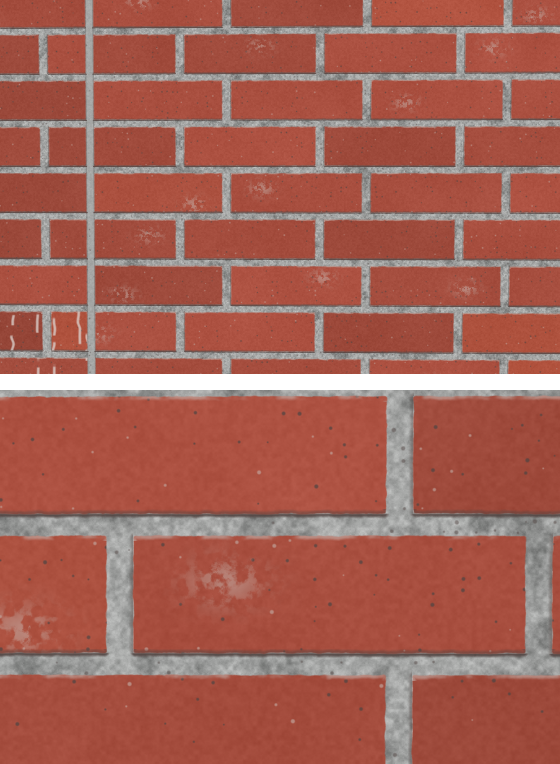
Top: the whole. Bottom: its middle third, enlarged.
This texture is drawn by a Shadertoy shader. Its source:

```glsl
#define BRICK_LENGTH 0.3765
#define COURSE_HEIGHT 0.1232
#define COURSE_TOP 0.084
#define BED_JOINT 0.0195
#define HEAD_JOINT 0.0240
#define SEAM_X 0.2380
#define SEAM_HALF 0.0108
#define ROUGHNESS 0.0022
#define BRICK_COLOR vec3(0.65, 0.305, 0.245)
#define MORTAR_COLOR vec3(0.65, 0.655, 0.65)
#define SHADOW_COLOR vec3(0.32, 0.27, 0.26)
#define LIME_COLOR vec3(0.76, 0.66, 0.63)

float hash(vec2 p) {
    vec3 q = fract(p.xyx * vec3(0.1031, 0.1030, 0.0973));
    q += dot(q, q.yzx + 33.33);
    return fract((q.x + q.y) * q.z);
}

float noise(vec2 p) {
    vec2 i = floor(p), f = fract(p);
    f = f * f * (3.0 - 2.0 * f);
    return mix(mix(hash(i), hash(i + vec2(1, 0)), f.x),
               mix(hash(i + vec2(0, 1)), hash(i + vec2(1, 1)), f.x), f.y);
}

float fbm(vec2 p) {
    float sum = 0.0, amp = 0.5;
    for (int i = 0; i < 4; i++) {
        sum += amp * noise(p);
        p = p * 2.03 + 17.1;
        amp *= 0.5;
    }
    return sum / 0.9375;
}

// One jittered dot in some of the grid cells
float specks(vec2 p, float cells, float density, float radius, float px) {
    vec2 g = p * cells, id = floor(g);
    vec2 center = 0.3 + 0.4 * vec2(hash(id + 5.3), hash(id + 91.7));
    float r = radius * (0.5 + hash(id + 37.0));
    float d = length(fract(g) - center) / cells - r;
    return step(1.0 - density, hash(id)) * (1.0 - smoothstep(-px, px, d));
}

// Signed distance to a brick face, with slightly rounded corners
float boxDistance(vec2 p, vec2 halfSize) {
    vec2 q = abs(p) - halfSize + 0.002;
    return length(max(q, 0.0)) + min(max(q.x, q.y), 0.0) - 0.002;
}

void mainImage(out vec4 fragColor, in vec2 fragCoord) {
    float px = 1.0 / iResolution.y;
    vec2 p = vec2(fragCoord.x, iResolution.y - fragCoord.y) * px;

    // Courses fan out slightly to the right, bricks narrow downwards
    float height = COURSE_HEIGHT + 0.0013 * p.x;
    float v = (p.y - COURSE_TOP + 0.004 * p.x) / height;
    float row = floor(v) + 1.0;
    float width = BRICK_LENGTH - 0.006 * p.y;
    float seamX = SEAM_X + 0.007 * p.y;
    float leftSide = step(p.x, seamX);
    float shift = leftSide * (0.010 + 0.005 * p.y);
    float u = (p.x - 0.606 - shift) / width + mod(row, 2.0) / 3.0;
    vec2 id = vec2(floor(u) + 7.0 - 20.0 * leftSide, row + 3.0);
    vec2 size = vec2(width, height);
    vec2 local = (fract(vec2(u, v)) - 0.5) * size;
    vec2 halfSize = 0.5 * (size - vec2(HEAD_JOINT, BED_JOINT));

    // Rough brick outline, cut by the vertical seam
    float wobble = (fbm(p * 120.0) - 0.5) * ROUGHNESS;
    float seam = abs(p.x - seamX) - SEAM_HALF;
    float d = max(boxDistance(local, halfSize) + wobble, -seam + 0.3 * wobble);
    float face = 1.0 - smoothstep(-px, px, d);

    // Mortar: sandy grain, smoother in the seam
    float sand = fbm(p * 210.0);
    float inSeam = 1.0 - smoothstep(-px, px, seam);
    vec3 mortar = MORTAR_COLOR + (sand - 0.5) * mix(0.28, 0.10, inSeam);
    mortar -= 0.12 * smoothstep(0.5, 0.75, fbm(p * 38.0 + 8.0)) * (1.0 - inSeam);
    mortar -= 0.16 * inSeam * smoothstep(-0.004, 0.0, seam);
    mortar = mix(mortar, SHADOW_COLOR, 0.5 * specks(p, 110.0, 0.06, 0.0013, px));

    // Shade under each brick and, fainter, beside it
    float below = smoothstep(-0.001, 0.001, local.y - halfSize.y);
    float beside = step(local.x, -halfSize.x);
    float contact = 1.0 - smoothstep(0.001, 0.0045, d);
    mortar = mix(mortar, SHADOW_COLOR, contact * max(0.9 * below, 0.4 * beside));

    // Brick: tone per piece, fine grain, soft clouds
    float tone = hash(id);
    vec3 brick = BRICK_COLOR * (0.95 + 0.10 * hash(id + 41.0));
    brick = mix(brick, vec3(0.72, 0.34, 0.25), 0.7 * smoothstep(0.88, 0.96, tone));
    brick *= 1.0 - 0.06 * leftSide * hash(id + 12.0);
    brick += 0.06 * (fbm(p * 230.0 + 3.0) - 0.5) + 0.04 * (fbm(p * 9.0) - 0.5);

    // Pits, pale grains and a scuffed patch on some bricks
    brick = mix(brick, SHADOW_COLOR, 0.75 * specks(p, 75.0, 0.13, 0.0012, px));
    brick = mix(brick, LIME_COLOR, 0.65 * specks(p + 4.7, 62.0, 0.07, 0.0012, px));
    vec2 scuffAt = (vec2(hash(id + 3.0), hash(id + 8.0)) - 0.5) * halfSize * 1.3;
    vec2 scuffRay = (local - scuffAt) / vec2(0.035, 0.022);
    float scuff = exp(-dot(scuffRay, scuffRay)) * smoothstep(0.42, 0.7, fbm(p * 130.0 + 6.0));
    brick = mix(brick, LIME_COLOR, 0.6 * scuff * step(0.66, hash(id + 23.0)));

    // Lime along the upper edge, thin dark lower edge
    float rim = smoothstep(-0.0045, -0.001, d);
    float patchy = smoothstep(0.35, 0.65, fbm(p * 45.0 + 2.0));
    brick = mix(brick, LIME_COLOR, 0.65 * rim * patchy * step(local.y, -halfSize.y + 0.005));
    brick = mix(brick, SHADOW_COLOR, 0.45 * rim * step(halfSize.y - 0.004, local.y));

    // White runs on the lowest bricks left of the seam
    float column = floor(p.x * 45.0);
    float runX = (column + 0.5 + 0.3 * (noise(vec2(column, p.y * 50.0)) - 0.5)) / 45.0;
    float run = 1.0 - smoothstep(0.0008, 0.0008 + 2.0 * px, abs(p.x - runX));
    run *= step(0.55, hash(vec2(column, row))) * smoothstep(0.45, 0.6, noise(vec2(column * 7.0, p.y * 42.0)));
    brick = mix(brick, vec3(0.85, 0.80, 0.78), 0.8 * run * leftSide * step(0.83, p.y));

    fragColor = vec4(clamp(mix(mortar, brick, face), 0.0, 1.0), 1.0);
}
```
